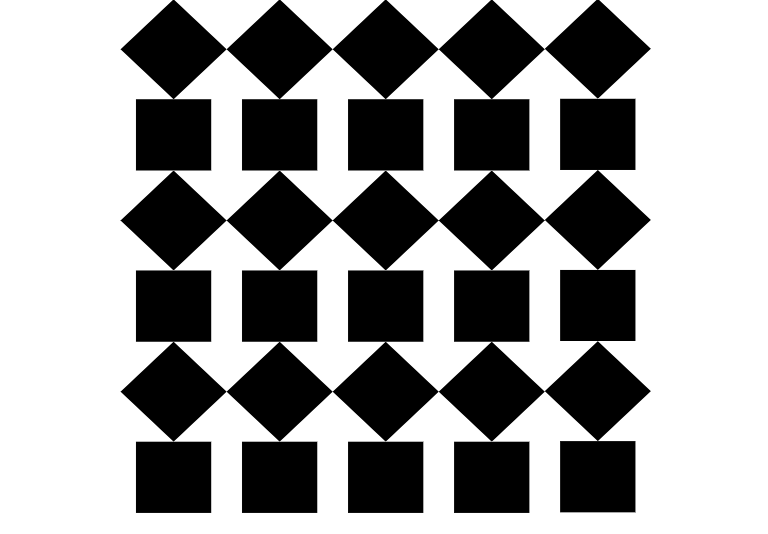
Write a Shadertoy shader that draws this pattern.

```glsl
// Black diamonds and squares on white, in five columns and three repeats.
// Each repeat stacks a diamond on a square; a clamped cell index limits the
// grid, and signed distances to both shapes give smooth edges.

const vec2 REPEATS = vec2(5.0, 3.0);
const vec2 DIAMOND_HALF = vec2(0.0993, 0.0936);  // in canvas heights
const vec2 SQUARE_HALF = vec2(0.0705, 0.0667);
const float GRID_SHIFT = 0.0032;       // grid centre, right of canvas centre
const float GRID_TOP = -0.0013;        // first diamond tip, from the top edge
const float LAST_COLUMN_LIFT = 0.0010; // slight misalignment of final column
const float EDGE_PIXELS = 1.2;
const vec3 PAPER = vec3(1.0);
const vec3 INK = vec3(0.0);

float diamondDistance(vec2 p, vec2 halfSize) {
    vec2 q = abs(p) / halfSize;
    return (q.x + q.y - 1.0) * halfSize.x * halfSize.y / length(halfSize);
}

float boxDistance(vec2 p, vec2 halfSize) {
    vec2 q = abs(p) - halfSize;
    return length(max(q, 0.0)) + min(max(q.x, q.y), 0.0);
}

void mainImage(out vec4 fragColor, in vec2 fragCoord) {
    vec2 pitch = 2.0 * vec2(DIAMOND_HALF.x, DIAMOND_HALF.y + SQUARE_HALF.y);

    // Grid space: origin at its upper left, y pointing down
    vec2 p = vec2(fragCoord.x - 0.5 * iResolution.x,
                  iResolution.y - fragCoord.y) / iResolution.y;
    p -= vec2(GRID_SHIFT - 0.5 * REPEATS.x * pitch.x, GRID_TOP);

    // Outer cells extend past the grid, leaving blank margins
    float column = clamp(floor(p.x / pitch.x), 0.0, REPEATS.x - 1.0);
    p.y += LAST_COLUMN_LIFT * step(REPEATS.x - 1.5, column);
    float row = clamp(floor(p.y / pitch.y), 0.0, REPEATS.y - 1.0);
    vec2 local = p - vec2(column + 0.5, row) * pitch;

    // Diamond above, square resting below its lower tip
    float diamond = diamondDistance(local - vec2(0.0, DIAMOND_HALF.y), DIAMOND_HALF);
    float square = boxDistance(local - vec2(0.0, pitch.y - SQUARE_HALF.y), SQUARE_HALF);
    float shape = min(diamond, square);

    float softness = 0.5 * EDGE_PIXELS / iResolution.y;
    float coverage = 1.0 - smoothstep(-softness, softness, shape);
    fragColor = vec4(mix(PAPER, INK, coverage), 1.0);
}
```
